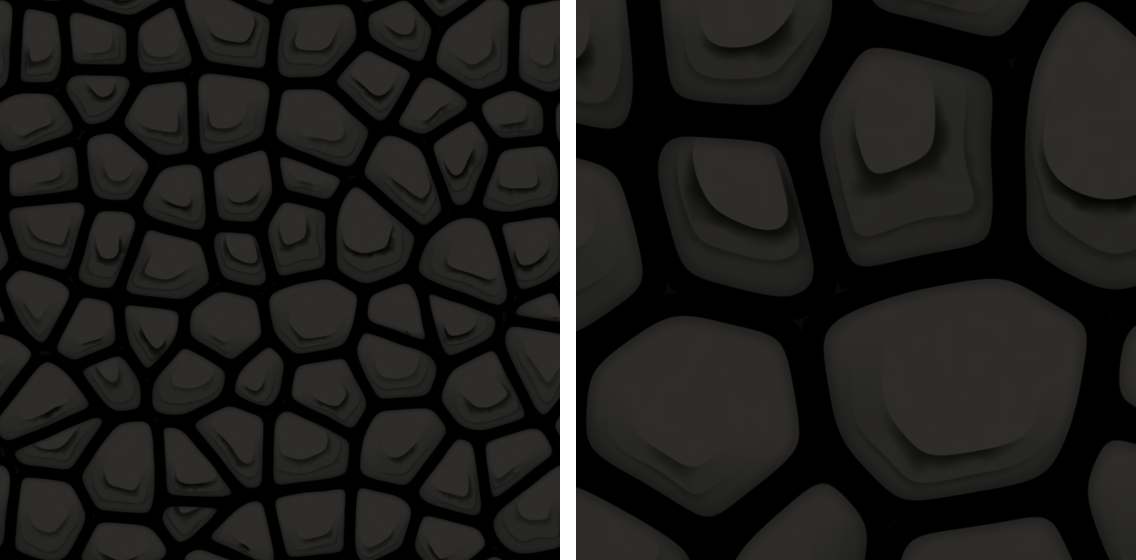
Left: the whole. Right: its middle third, enlarged.
Write a WebGL 2 fragment shader that draws this texture.

```glsl
#version 300 es
precision highp float;
// Dark cobbles set in black joints: a wrapped, weighted Voronoi pattern gives
// stones of mixed size; shrunken, lifted copies of each outline form the
// chipped ledges, inked along their lower sides.

uniform vec2 u_resolution;
out vec4 fragColor;

const int CELLS = 8;

// Integer hash of a lattice point that wraps at the given period.
vec3 hash(ivec2 cell, int period, uint seed) {
    uvec2 c = uvec2((cell + 4 * period) % period);
    uvec3 v = uvec3(c, seed) * 1664525u + 1013904223u;
    for (int i = 0; i < 2; i++) {
        v.x += v.y * v.z;
        v.y += v.z * v.x;
        v.z += v.x * v.y;
        v ^= v >> 16u;
    }
    return vec3(v & 0xffffu) / 65535.0;
}

vec2 noise(vec2 p, int period) {
    ivec2 i = ivec2(floor(p));
    vec2 f = fract(p);
    f = f * f * (3.0 - 2.0 * f);
    vec2 low = mix(hash(i, period, 7u).xy, hash(i + ivec2(1, 0), period, 7u).xy, f.x);
    vec2 high = mix(hash(i + ivec2(0, 1), period, 7u).xy, hash(i + 1, period, 7u).xy, f.x);
    return mix(low, high, f.y);
}

// Stone centre in xy, size weight in z.
vec3 site(ivec2 cell) {
    vec3 h = hash(cell, CELLS, 3u);
    return vec3(vec2(cell) + 0.1 + 0.8 * h.xy, 0.24 * h.z);
}

void main() {
    vec2 uv = gl_FragCoord.xy / u_resolution;
    vec2 p = uv * float(CELLS);
    float px = float(CELLS) / min(u_resolution.x, u_resolution.y);
    ivec2 base = ivec2(floor(p));

    // Find the stone that owns this point.
    ivec2 owner = base;
    vec3 stone = vec3(0.0);
    float best = 1e3;
    for (int y = -2; y <= 2; y++)
    for (int x = -2; x <= 2; x++) {
        ivec2 cell = base + ivec2(x, y);
        vec3 s = site(cell);
        float power = dot(p - s.xy, p - s.xy) - s.z;
        if (power < best) { best = power; stone = s; owner = cell; }
    }

    // Each stone tilts its ledges its own way.
    vec3 rnd = hash(owner, CELLS, 11u);
    vec2 up = normalize(vec2(1.1 * (rnd.x - 0.5), 1.0));
    vec2 wobble = noise(p * 3.0, CELLS * 3) - 0.5;
    vec2 grain = noise(p * 14.0, CELLS * 14);
    vec2 q = p - stone.xy + 0.025 * wobble;
    vec2 qLedge = q + 0.09 * wobble;

    // Rounded distances inside the outline, the low ledge and the top facet.
    vec3 scale = vec3(1.0, 0.82, mix(0.52, 0.68, rnd.y));
    vec3 lift = vec3(0.0, 0.04, 0.1);
    vec3 sharpness = vec3(22.0, 24.0, 20.0);
    vec3 total = vec3(0.0);
    for (int y = -3; y <= 3; y++)
    for (int x = -3; x <= 3; x++) {
        ivec2 cell = base + ivec2(x, y);
        if (cell == owner) continue;
        vec3 s = site(cell);
        vec2 away = s.xy - stone.xy;
        float span = max(length(away), 0.01);
        vec2 n = away / span;
        float reach = 0.5 * (span + (stone.z - s.z) / span) - 0.08;
        vec3 along = vec3(dot(q, n), vec2(dot(qLedge, n))) - lift * dot(up, n);
        total += exp(-sharpness * (reach * scale - along));
    }
    vec3 d = -log(total) / sharpness;

    // Lower side of the ledges, fading toward both ends.
    float down = dot(normalize(qLedge - up * lift.z + 1e-4), -up);
    float below = smoothstep(0.2, 0.9, down);

    // Flat top, darker flank, darker foot.
    vec3 top = vec3(0.178, 0.174, 0.164);
    vec3 flank = vec3(0.152, 0.150, 0.141);
    float flankMask = smoothstep(px, -px, d.z) * smoothstep(-0.5, 0.5, down);
    vec3 color = mix(top, flank, flankMask);
    color *= 1.0 - 0.09 * smoothstep(px, -px, d.y) * smoothstep(-0.3, 0.5, down);

    // Creases: crisp on the upper side, soft and ragged below.
    vec2 width = vec2(0.04, 0.085) * (0.25 + below) * (0.65 + 0.6 * grain.x);
    vec2 crease = smoothstep(-width, vec2(0.0), d.yz) * smoothstep(vec2(px), vec2(-px), d.yz);
    float ink = crease.y * below * mix(0.25, 1.0, rnd.z);
    color *= (1.0 - 0.9 * ink) * (1.0 - 0.25 * crease.x * below);

    // Worn rim and faint surface grain.
    color *= mix(0.76, 1.0, smoothstep(-0.01, 0.065, d.x));
    color *= 0.985 + 0.03 * grain.y;

    // Black joints with a few barely visible chips where they meet.
    float chip = smoothstep(-0.095, -0.105, d.x) * smoothstep(0.62, 0.7, wobble.x + 0.5);
    vec3 joint = vec3(0.03, 0.03, 0.028) * chip;
    fragColor = vec4(mix(joint, color, smoothstep(-px, px, d.x)), 1.0);
}
```
